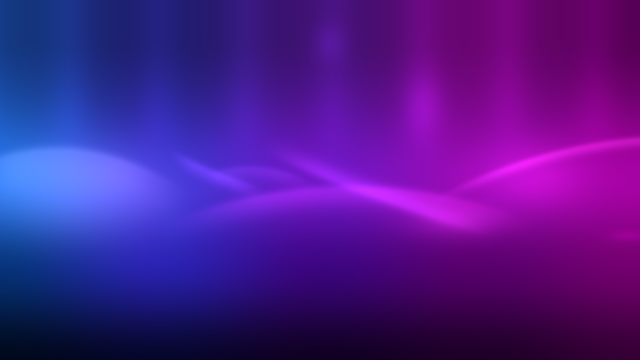
A Shadertoy shader for this background:

```glsl
// Soft blue-to-magenta aurora with light curtains and crossing silky ribbons.

// Five colours spread evenly from left to right, blended smoothly.
vec3 ramp(float x, vec3 a, vec3 b, vec3 c, vec3 d, vec3 e) {
    float s = clamp(x, 0.0, 1.0) * 4.0;
    vec3 left = mix(a, b, smoothstep(0.0, 1.0, s));
    vec3 middle = mix(left, c, smoothstep(1.0, 2.0, s));
    vec3 right = mix(middle, d, smoothstep(2.0, 3.0, s));
    return mix(right, e, smoothstep(3.0, 4.0, s));
}

// Elliptical Gaussian light.
float glow(vec2 p, vec2 center, vec2 radius) {
    vec2 q = (p - center) / radius;
    return exp(-dot(q, q));
}

// Bent strand between two points, with separate softness above and below.
float ribbon(vec2 p, vec2 from, vec2 to, float bend, float above, float below) {
    float t = (p.x - from.x) / (to.x - from.x);
    float height = mix(from.y, to.y, t) + bend * 4.0 * t * (1.0 - t);
    float d = p.y - height;
    float softness = d > 0.0 ? above : below;
    float ends = smoothstep(0.0, 0.3, t) * smoothstep(1.0, 0.65, t);
    return ends * exp(-d * d / (softness * softness));
}

// Evenly spaced vertical shafts of light.
float curtains(float x) {
    const float spacing = 0.137;
    float offset = (fract((x - 0.11) / spacing + 0.5) - 0.5) * spacing;
    return exp(-offset * offset / 0.0011);
}

vec3 backdrop(vec2 p) {
    vec3 top = ramp(p.x, vec3(0.08, 0.23, 0.53), vec3(0.13, 0.12, 0.46),
        vec3(0.26, 0.07, 0.47), vec3(0.44, 0.02, 0.47), vec3(0.36, 0.0, 0.36));
    vec3 horizon = ramp(p.x, vec3(0.13, 0.42, 0.88), vec3(0.24, 0.20, 0.82),
        vec3(0.43, 0.09, 0.77), vec3(0.60, 0.04, 0.70), vec3(0.65, 0.01, 0.64));
    vec3 low = ramp(p.x, vec3(0.02, 0.20, 0.48), vec3(0.16, 0.13, 0.70),
        vec3(0.24, 0.02, 0.51), vec3(0.35, 0.0, 0.43), vec3(0.46, 0.0, 0.44));
    vec3 ground = ramp(p.x, vec3(0.0, 0.03, 0.10), vec3(0.02, 0.02, 0.16),
        vec3(0.06, 0.0, 0.13), vec3(0.11, 0.0, 0.15), vec3(0.20, 0.0, 0.20));
    vec3 color = mix(ground, low, smoothstep(-0.02, 0.29, p.y));
    color = mix(color, horizon, smoothstep(0.24, 0.50, p.y));
    return mix(color, top, smoothstep(0.50, 0.90, p.y));
}

void mainImage(out vec4 fragColor, in vec2 fragCoord) {
    vec2 p = fragCoord / iResolution.xy;
    vec3 color = backdrop(p);

    // Curtains fade in above the ribbons.
    float upper = smoothstep(0.50, 0.75, p.y);
    color *= 1.0 + upper * 0.16 * (curtains(p.x) - 0.4);

    // Broad pools of light.
    color += vec3(0.17, 0.16, 0.17) * glow(p, vec2(0.13, 0.46), vec2(0.13, 0.13));
    color += vec3(0.18, 0.03, 0.16) * glow(p, vec2(0.83, 0.51), vec2(0.08, 0.09));
    color += vec3(0.10, 0.02, 0.13) * glow(p, vec2(0.663, 0.71), vec2(0.03, 0.09));
    color += vec3(0.06, 0.02, 0.11) * glow(p, vec2(0.515, 0.88), vec2(0.025, 0.05));
    color += vec3(0.15, 0.05, 0.14) * glow(p, vec2(0.71, 0.385), vec2(0.07, 0.045));
    color += vec3(0.09, 0.0, 0.08) * glow(p, vec2(0.98, 0.345), vec2(0.03, 0.015));

    // Blue veil with a crisp upper fold.
    color += vec3(0.14, 0.11, 0.10)
        * ribbon(p, vec2(-0.08, 0.49), vec2(0.31, 0.43), 0.115, 0.018, 0.10);

    // Violet strands, crossing near the center.
    color += vec3(0.17, 0.05, 0.15)
        * ribbon(p, vec2(0.24, 0.355), vec2(0.85, 0.36), 0.114, 0.016, 0.045);
    color += vec3(0.17, 0.06, 0.19)
        * ribbon(p, vec2(0.40, 0.60), vec2(0.79, 0.345), -0.018, 0.032, 0.018);
    color += vec3(0.12, 0.06, 0.15)
        * ribbon(p, vec2(0.26, 0.58), vec2(0.42, 0.465), -0.01, 0.014, 0.025);
    color += vec3(0.08, 0.04, 0.09)
        * ribbon(p, vec2(0.31, 0.50), vec2(0.50, 0.475), 0.04, 0.012, 0.025);

    // Pink strand leaving through the right edge.
    color += vec3(0.19, 0.07, 0.17)
        * ribbon(p, vec2(0.66, 0.425), vec2(1.16, 0.60), 0.076, 0.011, 0.018);

    fragColor = vec4(clamp(color, 0.0, 1.0), 1.0);
}
```
